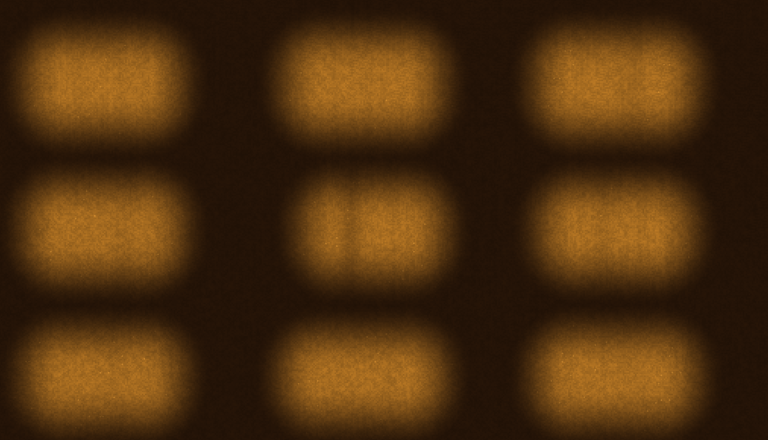
This background is drawn by a WebGL 2 fragment shader. Its source:

```glsl
#version 300 es
precision highp float;
// Three by three grid of soft amber lozenges glowing on grainy dark brown.

uniform vec2 u_resolution;
out vec4 fragColor;

const ivec2 TILES = ivec2(3, 3);
const vec2 TILE_CENTER = vec2(0.405, 0.427);
const vec2 HALF_SIZE = vec2(0.168, 0.095);
const float CORNER = 0.080;
const float SOFTNESS = 0.077;
const vec3 DARK_BROWN = vec3(0.138, 0.074, 0.026);
const vec3 AMBER = vec3(0.650, 0.420, 0.125);

float hash(vec2 p) {
    return fract(sin(dot(p, vec2(127.1, 311.7))) * 43758.5453);
}

float valueNoise(vec2 p) {
    vec2 cell = floor(p);
    vec2 f = fract(p);
    f = f * f * (3.0 - 2.0 * f);
    float low = mix(hash(cell), hash(cell + vec2(1.0, 0.0)), f.x);
    float high = mix(hash(cell + vec2(0.0, 1.0)), hash(cell + vec2(1.0)), f.x);
    return mix(low, high, f.y);
}

float roundedBox(vec2 p, vec2 halfSize, float radius) {
    vec2 q = abs(p) - halfSize + radius;
    return length(max(q, 0.0)) + min(max(q.x, q.y), 0.0) - radius;
}

// Darker vertical band across a lozenge
float seam(float x, float center, float width, float strength) {
    float d = (x - center) / width;
    return 1.0 - strength * exp(-d * d);
}

// One lozenge with its own width, height and seam
float lozenge(vec2 p, vec2 tile) {
    float middle = 1.0 - min(length(tile - 1.0), 1.0);
    float column = 1.0 - min(abs(tile.x - 1.0), 1.0);
    vec2 jitter = vec2(hash(tile + 3.7), hash(tile + 9.2)) - 0.5;

    p.x -= 0.008 * column + 0.022 * middle;
    vec2 halfSize = HALF_SIZE + vec2(0.012, 0.004) * jitter;
    halfSize += vec2(0.006 * column - 0.020 * middle, 0.004 * tile.y - 0.003);

    float d = roundedBox(p, halfSize, CORNER);
    float glow = 1.0 - smoothstep(-SOFTNESS, SOFTNESS, d);
    float strength = mix(0.08 * hash(tile + 5.1), 0.24, middle);
    float center = mix(0.10 * jitter.y, -0.052, middle);
    return glow * seam(p.x, center, 0.027, strength);
}

// Fine grain, soft mottling and faint upright streaks, centred on zero
float grain(vec2 p) {
    float fine = valueNoise(p * 290.0) - 0.5;
    float mottle = valueNoise(p * 95.0 + 17.0) - 0.5;
    float streak = valueNoise(vec2(p.x * 75.0, p.y * 5.0) + 41.0) - 0.5;
    return 0.17 * fine + 0.10 * mottle + 0.04 * streak;
}

// Sparse bright flecks
float flecks(vec2 p, float density) {
    vec2 grid = p * density;
    float present = step(0.988, hash(floor(grid) + 23.0));
    return present * (1.0 - smoothstep(0.1, 0.5, length(fract(grid) - 0.5)));
}

void main() {
    vec2 uv = gl_FragCoord.xy / u_resolution;
    vec2 canvas = vec2(u_resolution.x / u_resolution.y, 1.0);
    vec2 p = uv * canvas;

    // Blend overlapping glows
    float shade = 1.0;
    for (int row = 0; row < TILES.y; row++) {
        for (int col = 0; col < TILES.x; col++) {
            vec2 tile = vec2(col, row);
            vec2 center = (tile + TILE_CENTER) / vec2(TILES) * canvas;
            shade *= 1.0 - lozenge(p - center, tile);
        }
    }
    float glow = 1.0 - shade;

    // Surface texture
    vec3 color = mix(DARK_BROWN, AMBER, glow);
    color *= 1.0 + grain(p);
    color += vec3(0.13, 0.10, 0.05) * flecks(p, 160.0) * glow;
    fragColor = vec4(color, 1.0);
}
```
